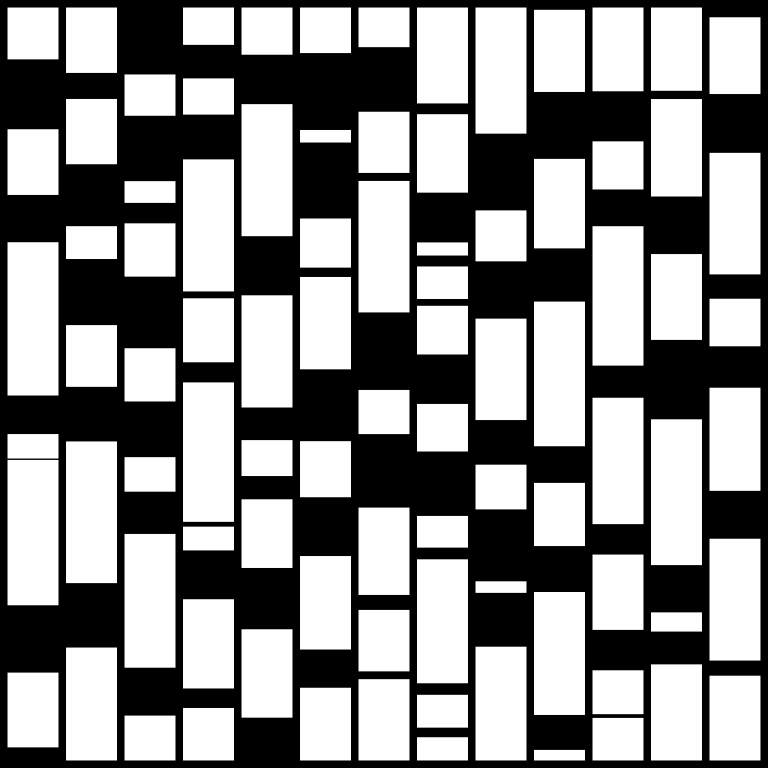
Reproduce this pattern procedurally as a WebGL 2 fragment shader.

```glsl
#version 300 es
precision highp float;
// White bars of random height stacked in thirteen columns on black.

#define COLUMNS 13.0
#define MARGIN 0.0098
#define BAR_MIN 0.011
#define BAR_MAX 0.200
#define GAP_MIN 0.001
#define GAP_MAX 0.105
#define START_LOW -0.016
#define START_HIGH 0.090
#define MAX_BARS 32
#define SEED 3.7
#define BAR_COLOR vec3(1.0)
#define GROUND_COLOR vec3(0.0)

uniform vec2 u_resolution;
out vec4 fragColor;

float hash(vec2 p) {
    return fract(sin(dot(p, vec2(127.1, 311.7)) + SEED) * 43758.5453);
}

// Share of a pixel of the given size, centred on p, lying between low and high.
float coverage(float p, float low, float high, float pixel) {
    float overlap = min(p + 0.5 * pixel, high) - max(p - 0.5 * pixel, low);
    return clamp(overlap / pixel, 0.0, 1.0);
}

// Walks down one column, alternating bars and gaps of random height.
float columnBars(float column, float y, float pixel) {
    float top = 1.0 - MARGIN + mix(START_LOW, START_HIGH, hash(vec2(column, 0.5)));
    float white = 0.0;
    for (int i = 0; i < MAX_BARS; i++) {
        if (top < y - pixel) break;
        float index = float(i);
        float bottom = top - mix(BAR_MIN, BAR_MAX, hash(vec2(column, index + 1.0)));
        white += coverage(y, bottom, top, pixel);
        top = bottom - mix(GAP_MIN, GAP_MAX, hash(vec2(column + 41.0, index + 1.0)));
    }
    return min(white, 1.0);
}

void main() {
    vec2 uv = gl_FragCoord.xy / u_resolution;
    vec2 pixel = 1.0 / u_resolution;

    // Equal columns, each with a black gutter on its left
    float pitch = (1.0 - MARGIN) / COLUMNS;
    float column = clamp(floor((uv.x - 0.5 * MARGIN) / pitch), 0.0, COLUMNS - 1.0);
    float left = MARGIN + column * pitch;
    float inColumn = coverage(uv.x, left, left + pitch - MARGIN, pixel.x);

    // Black frame above and below
    float inFrame = coverage(uv.y, MARGIN, 1.0 - MARGIN, pixel.y);

    float white = min(columnBars(column, uv.y, pixel.y), inFrame) * inColumn;
    fragColor = vec4(mix(GROUND_COLOR, BAR_COLOR, white), 1.0);
}
```
